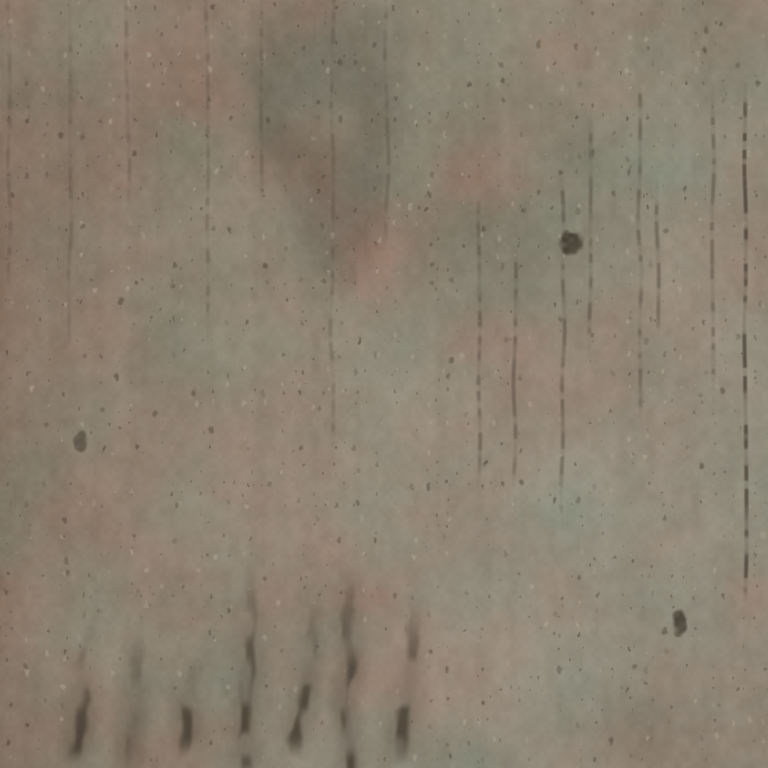
Write a Shadertoy shader that draws this texture.

```glsl
const vec3 BASE = vec3(0.552, 0.503, 0.440);
const vec3 ROSE = vec3(0.020, -0.008, -0.008);
const vec3 MOSS = vec3(-0.016, 0.008, 0.006);
const vec3 PALE = vec3(0.72, 0.68, 0.61);
const vec3 DARK = vec3(0.24, 0.205, 0.165);

float hash(vec2 p) {
    return fract(sin(dot(p, vec2(127.1, 311.7))) * 43758.545);
}

float noise(vec2 p) {
    vec2 i = floor(p), f = fract(p);
    f = f * f * (3.0 - 2.0 * f);
    return mix(mix(hash(i), hash(i + vec2(1, 0)), f.x),
               mix(hash(i + vec2(0, 1)), hash(i + vec2(1, 1)), f.x), f.y);
}

float fbm(vec2 p) {
    float sum = 0.0, amp = 0.5;
    for (int i = 0; i < 5; i++) {
        sum += amp * noise(p);
        p = p * 2.03 + vec2(17.3, 9.1);
        amp *= 0.5;
    }
    return sum;
}

// Scattered small flecks, one at most per cell
float flecks(vec2 uv, float cells, float chance, float seed) {
    vec2 p = uv * cells, id = floor(p);
    float pick = hash(id + seed);
    vec2 centre = 0.3 + 0.4 * vec2(hash(id + seed + 3.7), hash(id + seed + 8.2));
    vec2 d = (fract(p) - centre) * vec2(1.2, 0.85);
    d += 0.16 * (vec2(noise(p * 5.0), noise(p * 5.0 + 31.0)) - 0.5);
    float radius = mix(0.06, 0.2, hash(id + seed + 5.1));
    float strength = 0.3 + 0.7 * hash(id + seed + 1.9);
    return step(pick, chance) * strength * (1.0 - smoothstep(radius * 0.3, radius + 0.05, length(d)));
}

// Ragged stain rising from the foot, fading towards its top
float stain(vec2 uv, float foot, float base, float top, float lean, float width) {
    float wobble = 0.014 * (noise(vec2(foot * 90.0, uv.y * 22.0)) - 0.5);
    float d = abs(uv.x - foot - lean * uv.y - wobble);
    float ragged = width * (0.4 + 1.1 * noise(uv * vec2(70.0, 55.0)));
    float core = 1.0 - smoothstep(ragged * 0.3, ragged + 0.004, d);
    float halo = exp(-d * d / (width * width * 7.0));
    float span = smoothstep(base - 0.02, base + 0.02, uv.y) * (1.0 - smoothstep(top * 0.3, top, uv.y));
    return span * (0.5 * core * smoothstep(0.2, 0.7, noise(uv * vec2(50.0, 32.0))) + 0.25 * halo);
}

// Thin vertical crack broken into dots
float crack(vec2 uv, float x, float low, float high) {
    float wobble = 0.006 * (noise(vec2(x * 50.0, uv.y * 14.0)) - 0.5);
    float d = abs(uv.x - x - wobble);
    float dots = smoothstep(0.3, 0.75, noise(vec2(x * 70.0, uv.y * 95.0)));
    float span = smoothstep(low, low + 0.06, uv.y) * (1.0 - smoothstep(high - 0.04, high, uv.y));
    return span * (0.25 + 0.75 * dots) * (1.0 - smoothstep(0.0005, 0.0045, d));
}

float knot(vec2 uv, vec2 centre, vec2 size) {
    vec2 d = (uv - centre) / size;
    float r = length(d) + 0.5 * (noise(uv * 110.0) - 0.5);
    return (1.0 - smoothstep(0.6, 1.15, r)) * (0.65 + 0.35 * noise(uv * 160.0));
}

// Cloudy patch with a lighter heart and a narrowing lower end
float smudge(vec2 uv, vec2 centre) {
    vec2 d = uv - centre;
    d += 0.07 * (vec2(fbm(uv * 9.0), fbm(uv * 9.0 + 40.0)) - 0.5);
    float r = length(d / vec2(0.11 + 0.15 * d.y, 0.21));
    float heart = exp(-dot(d - vec2(0.0, 0.01), d - vec2(0.0, 0.01)) * 500.0);
    return (1.0 - smoothstep(0.55, 1.15, r)) * (1.0 - 0.7 * heart);
}

void mainImage(out vec4 fragColor, in vec2 fragCoord) {
    vec2 uv = fragCoord / iResolution.xy;

    // Soft tint and broad lighting
    float cloud = fbm(uv * vec2(7.0, 6.0) + 4.0) - 0.48;
    float tint = fbm(uv * vec2(8.0, 9.0) + 60.0) - 0.48;
    vec3 col = BASE + ROSE * max(tint, 0.0) * 5.0 + MOSS * max(-tint, 0.0) * 5.0;
    float cool = smoothstep(0.6, 1.5, uv.x + 1.0 - uv.y);
    col += cool * vec3(0.004, 0.022, 0.026) + 0.11 * cloud;
    col -= 0.035 * (1.0 - smoothstep(0.0, 0.45, uv.x)) * (0.4 + 0.6 * uv.y);

    // Vertical grain and fine surface mottling
    float grain = noise(uv * vec2(38.0, 2.0)) + 0.6 * noise(uv * vec2(105.0, 4.0)) - 0.8;
    col += 0.018 * grain + 0.03 * (noise(uv * vec2(85.0, 60.0)) - 0.5);
    col += 0.02 * (noise(uv * vec2(210.0, 170.0)) - 0.5);
    col -= vec3(0.075, 0.068, 0.06) * smudge(uv, vec2(0.425, 0.83));

    // Stains along the foot, cracks mostly to the right
    float dark = 0.0;
    for (int i = 0; i < 7; i++) {
        float k = float(i);
        float a = hash(vec2(k, 2.3)), b = hash(vec2(k, 7.9));
        float foot = 0.11 + 0.068 * k + 0.03 * (a - 0.5);
        dark = max(dark, stain(uv, foot, 0.06 * b - 0.03, 0.14 + 0.28 * a, 0.2 * b - 0.04, 0.008));
        float x = 0.62 + 0.05 * k + 0.03 * (b - 0.5);
        float low = 0.25 + 0.45 * a;
        dark = max(dark, 0.35 * crack(uv, x, low, low + 0.2 + 0.3 * b));
        dark = max(dark, 0.22 * crack(uv, 0.08 * k + 0.05 * a, 0.35 + 0.4 * b, 1.05));
    }
    dark = max(dark, 0.65 * crack(uv, 0.97, 0.2, 0.9));

    // Knots and flecks
    dark = max(dark, 0.85 * knot(uv, vec2(0.745, 0.683), vec2(0.018, 0.017)));
    dark = max(dark, 0.8 * knot(uv, vec2(0.885, 0.19), vec2(0.010, 0.018)));
    dark = max(dark, 0.55 * knot(uv, vec2(0.105, 0.425), vec2(0.009, 0.015)));
    dark = max(dark, 0.45 * flecks(uv, 42.0, 0.22, 11.0));
    dark = max(dark, 0.35 * flecks(uv + 0.37, 75.0, 0.13, 23.0));
    float light = 0.45 * flecks(uv + 0.19, 46.0, 0.14, 47.0);
    col = mix(col, PALE, light);
    col = mix(col, DARK, dark);

    fragColor = vec4(clamp(col, 0.0, 1.0), 1.0);
}
```
